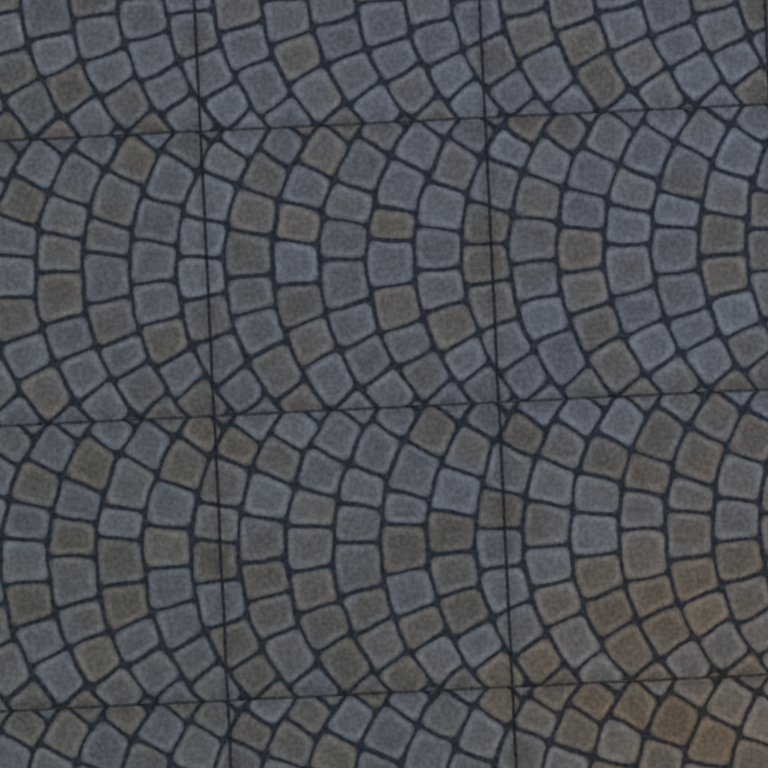
This texture is drawn by a WebGL 2 fragment shader. Its source:

```glsl
#version 300 es
precision highp float;

uniform vec2 u_resolution;
out vec4 outColor;

#define SLAB_SIZE 0.371
#define SLAB_ORIGIN vec2(0.261, 0.829)
#define TILT 0.048
#define ARCS 6.0
#define ARC_PHASE 0.37
#define ARC_RADIUS 0.78
#define STONE_ANGLE 0.199
#define JOINT_HALF_WIDTH 0.0065
#define SEAM_HALF_WIDTH 0.005
#define WOBBLE 0.011
#define GRAIN 0.055

const vec3 COOL_STONE = vec3(0.322, 0.342, 0.372);
const vec3 WARM_STONE = vec3(0.322, 0.314, 0.300);
const vec3 JOINT = vec3(0.135, 0.155, 0.190);
const vec3 SEAM = vec3(0.125, 0.135, 0.155);
const vec3 RIM_LIGHT = vec3(0.065, 0.068, 0.072);

float hash(vec2 p) {
    vec3 q = fract(vec3(p.xyx) * 0.1031);
    q += dot(q, q.yzx + 33.33);
    return fract((q.x + q.y) * q.z);
}

vec2 gradient(vec2 cell) {
    float angle = 6.2832 * hash(cell);
    return vec2(cos(angle), sin(angle));
}

// Gradient noise, roughly -0.7 to 0.7
float noise(vec2 p) {
    vec2 i = floor(p), f = p - i;
    vec2 w = f * f * f * (f * (f * 6.0 - 15.0) + 10.0);
    vec2 e = vec2(1.0, 0.0);
    float bottom = mix(dot(gradient(i), f), dot(gradient(i + e), f - e), w.x);
    float top = mix(dot(gradient(i + e.yx), f - e.yx), dot(gradient(i + 1.0), f - 1.0), w.x);
    return mix(bottom, top, w.y);
}

float fbm(vec2 p) {
    float sum = 0.0, amplitude = 0.6;
    for (int i = 0; i < 4; i++) {
        sum += amplitude * noise(p);
        p = p * 2.03 + 17.3;
        amplitude *= 0.5;
    }
    return sum;
}

float smoothMin(float a, float b, float k) {
    float h = max(k - abs(a - b), 0.0) / k;
    return min(a, b) - 0.25 * h * h * k;
}

// Distance to the nearest joint in x, stone identity in yz
vec3 cobbles(vec2 p) {
    float row = floor(p.y);
    float v = p.y - row - 0.5;
    float bulge = ARC_RADIUS - sqrt(ARC_RADIUS * ARC_RADIUS - v * v);
    float column = floor((p.x - bulge) * ARCS - ARC_PHASE);
    float wrapped = mod(column, ARCS);

    // Two arcs bounding this column
    vec2 toCentre = vec2((column + ARC_PHASE) / ARCS + ARC_RADIUS - p.x, v);
    float radius = length(toCentre);
    float nextRadius = length(toCentre + vec2(1.0 / ARCS, 0.0));
    float arcDistance = min(abs(radius - ARC_RADIUS), abs(nextRadius - ARC_RADIUS));

    // Staggered cross joints pointing at the arc centre
    float stagger = 0.5 * mod(wrapped, 2.0) + 0.35 * (hash(vec2(wrapped, 3.0)) - 0.5);
    float t = atan(toCentre.y, toCentre.x) / STONE_ANGLE + stagger;
    float index = round(t);
    float joint = index + 0.26 * (hash(vec2(wrapped + 11.0, index + 40.0)) - 0.5);
    float crossDistance = abs(t - joint) * STONE_ANGLE * radius;
    float stone = index - step(t, joint);

    float d = smoothMin(arcDistance, crossDistance, 0.026);
    return vec3(d, column + 50.0, stone + 20.0 * row + 200.0);
}

void main() {
    vec2 uv = gl_FragCoord.xy / min(u_resolution.x, u_resolution.y);
    float pixel = 1.0 / (min(u_resolution.x, u_resolution.y) * SLAB_SIZE);
    float c = cos(TILT), s = sin(TILT);
    vec2 p = mat2(c, -s, s, c) * (uv - SLAB_ORIGIN) / SLAB_SIZE;

    // Stones with individual tints and blotchy wear
    vec2 bend = vec2(noise(p * 9.0 + 31.0), noise(p * 9.0 + 73.0));
    vec3 cobble = cobbles(p + WOBBLE * bend);
    float tint = hash(cobble.yz);
    float stain = fbm(p * 3.0 + 5.0);
    float warmth = smoothstep(0.25, 1.1, tint + 0.9 * stain + 0.25 * (0.6 - uv.y));
    vec3 color = mix(COOL_STONE, WARM_STONE, warmth);
    color *= 0.95 + 0.11 * hash(cobble.zy + 7.0) + 0.14 * fbm(p * 14.0);

    // Pale worn rim, then the soft dark joint
    float rim = smoothstep(0.008, 0.018, cobble.x) * (1.0 - smoothstep(0.019, 0.038, cobble.x));
    color += RIM_LIGHT * rim * (0.75 + 0.8 * noise(p * 17.0));
    float width = JOINT_HALF_WIDTH * (1.0 + 0.5 * noise(p * 7.0 + 9.0));
    float soft = max(pixel, 0.005);
    float jointMask = 1.0 - smoothstep(width - soft, width + soft, cobble.x);
    color = mix(color, JOINT, 0.9 * jointMask);

    // Slab seams: strong upright, fainter level with a smudged band
    vec2 seam = abs(p - round(p) + 0.003 * noise(p * 5.0));
    vec2 line = 1.0 - smoothstep(SEAM_HALF_WIDTH - soft, SEAM_HALF_WIDTH + soft, seam);
    color *= 1.0 - 0.10 * exp(-seam.y * seam.y * 900.0) - 0.10 * exp(-seam.x * seam.x * 2500.0);
    color = mix(color, SEAM, max(0.88 * line.x, 0.62 * line.y));

    // Fine grain and uneven daylight
    color += GRAIN * (noise(uv * 150.0) + 0.6 * noise(uv * vec2(260.0, 210.0)));
    float corner = smoothstep(0.55, 0.0, length(uv - vec2(1.0, 0.0)));
    color *= mix(vec3(1.0), vec3(1.12, 1.0, 0.86), corner);
    color *= mix(vec3(0.97, 0.97, 0.96), vec3(1.03, 1.03, 1.06), smoothstep(0.0, 1.0, uv.x * 0.6 + uv.y * 0.4));
    outColor = vec4(color, 1.0);
}
```
